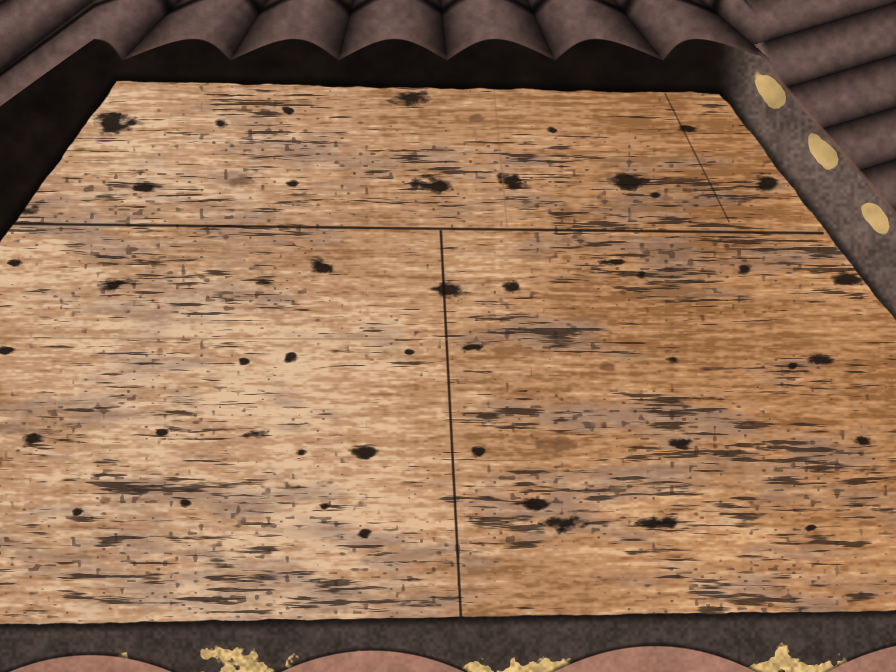
This texture is drawn by a Shadertoy shader. Its source:

```glsl
#define WOOD_LIGHT vec3(0.88, 0.74, 0.60)
#define WOOD_MID vec3(0.74, 0.57, 0.43)
#define WOOD_DARK vec3(0.57, 0.41, 0.27)
#define WEATHERED vec3(0.56, 0.46, 0.41)
#define STAIN vec3(0.08, 0.06, 0.05)
#define FELT vec3(0.37, 0.31, 0.28)
#define CLAY vec3(0.37, 0.29, 0.27)
#define CLAY_SUNLIT vec3(0.64, 0.46, 0.39)
#define FOAM vec3(0.84, 0.70, 0.46)
#define TILE_PITCH 0.161
#define GRAIN_DENSITY 130.0
#define NAILS_PER_ROW 10

float hash(vec2 p) {
    return fract(sin(dot(p, vec2(127.1, 311.7))) * 43758.545);
}

float noise(vec2 p) {
    vec2 i = floor(p), f = fract(p);
    f = f * f * (3.0 - 2.0 * f);
    return mix(mix(hash(i), hash(i + vec2(1, 0)), f.x),
               mix(hash(i + vec2(0, 1)), hash(i + vec2(1, 1)), f.x), f.y);
}

float fbm(vec2 p) {
    float sum = 0.0, amp = 0.53;
    for (int i = 0; i < 4; i++) {
        sum += amp * noise(p);
        p = p * 2.03 + 17.3;
        amp *= 0.5;
    }
    return sum;
}

// Positive on the left of the line from a to b
float side(vec2 p, vec2 a, vec2 b) {
    vec2 d = normalize(b - a), q = p - a;
    return d.x * q.y - d.y * q.x;
}

float seam(vec2 p, vec2 a, vec2 b, float width) {
    float aa = 1.0 / iResolution.y;
    vec2 d = b - a, q = p - a;
    float dist = length(q - d * clamp(dot(q, d) / dot(d, d), 0.0, 1.0));
    return 1.0 - smoothstep(width - aa, width + aa, dist);
}

// x: black nail stains, y: brown knots
vec2 nailMarks(vec2 p, float rough) {
    vec2 marks = vec2(0.0);
    for (int r = 0; r < 6; r++) {
        for (int c = 0; c < NAILS_PER_ROW; c++) {
            vec2 id = vec2(c, r);
            float kind = hash(id + 5.7), size = mix(0.007, 0.018, pow(hash(id + 2.3), 2.0));
            vec2 at = vec2((id.x + hash(id)) * 0.135, 0.83 - 0.12 * id.y);
            at.y += (hash(id + 9.1) - 0.5) * 0.05;
            vec2 q = (p - at) * vec2(mix(0.5, 1.0, hash(id + 4.4)), 1.35);
            float m = 1.0 - smoothstep(0.5, 1.25, length(q) / size + (rough - 0.5) * 1.8);
            marks = max(marks, kind > 0.83 ? vec2(0.0, m) : vec2(m, 0.0));
        }
    }
    return marks;
}

vec3 plywood(vec2 p) {
    vec2 g = vec2(p.x, p.y * (0.85 + 0.5 * p.y) + 0.006 * noise(p * vec2(5.0, 9.0)));
    float grain = fbm(g * vec2(14.0, GRAIN_DENSITY));
    float fine = noise(g * vec2(70.0, GRAIN_DENSITY * 1.7));
    float speckle = noise(p * vec2(150.0, 230.0));
    float cloud = fbm(p * vec2(4.0, 8.0));
    float right = smoothstep(0.3, 1.25, p.x);
    float upper = smoothstep(0.45, 0.85, p.y);
    float tone = 0.67 + (grain - 0.5) * 0.8 + (cloud - 0.5) * 0.7 + (fine - 0.5) * 0.32
               + (speckle - 0.5) * 0.25 - right * 0.21 - upper * 0.06;
    vec3 col = mix(WOOD_DARK, WOOD_MID, smoothstep(0.1, 0.55, tone));
    col = mix(col, WOOD_LIGHT, smoothstep(0.5, 0.92, tone));
    col *= mix(vec3(1.0), vec3(1.0, 0.94, 0.85), right);

    // Grey weathering, thin cracks and blackened streaks along the grain
    float worn = fbm(p * vec2(5.0, 18.0) + 31.0);
    float grey = smoothstep(0.5, 0.75, worn * 0.6 + fbm(p * vec2(14.0, 50.0) + 3.0) * 0.45);
    col = mix(col, WEATHERED, grey * 0.55);
    float streak = fbm(g * vec2(18.0, GRAIN_DENSITY * 1.2) + 7.0);
    float crack = smoothstep(0.63, 0.8, streak + (worn - 0.5) * 0.45 + right * 0.03);
    col = mix(col, STAIN * 1.8, crack * 0.7);
    float fleck = smoothstep(0.8, 0.98, noise(p * vec2(110.0, 170.0) + 8.0) + (worn - 0.5) * 0.45);
    col = mix(col, STAIN * 2.5, fleck * 0.5);

    vec2 marks = nailMarks(p, fbm(p * vec2(55.0, 100.0)));
    col = mix(col, vec3(0.40, 0.26, 0.18), marks.y * 0.6);
    col = mix(col, STAIN * 1.3, marks.x * 0.9);

    // Joints between boards
    col = mix(col, STAIN, 0.8 * seam(p, vec2(0.02, 0.667), vec2(1.224, 0.653), 0.0018));
    col = mix(col, STAIN, 0.8 * seam(p, vec2(0.656, 0.656), vec2(0.686, 0.08), 0.0018));
    col = mix(col, STAIN, 0.5 * seam(p, vec2(0.99, 0.86), vec2(1.085, 0.67), 0.0012));
    col = mix(col, WOOD_DARK, 0.5 * seam(p, vec2(0.735, 0.868), vec2(0.755, 0.66), 0.001));
    return mix(col, WOOD_DARK, 0.5 * seam(p, vec2(0.0, 0.497), vec2(1.333, 0.493), 0.0012));
}

// Curved roof tiles above, turning down along both sides
vec3 upperTiles(vec2 p, vec3 col) {
    float aa = 1.0 / iResolution.y;
    float u = (p.x - 0.62) / (1.0 - 2.2 * (p.y - 0.91)) - 0.045;
    float onRight = smoothstep(1.125, 1.15, p.x + 0.3 * (p.y - 0.91));
    float stacked = fract((p.y - 0.3 * (p.x - 1.13)) / 0.078);
    float f = mix(fract(u / TILE_PITCH), stacked, onRight);
    float arch = sin(3.14159 * f);
    float eave = 0.91 + 0.032 * arch * (1.0 - onRight);
    eave -= 0.7 * max(0.14 - p.x, 0.0) + 1.14 * max(p.x - 1.13, 0.0);
    float h = p.y - eave;
    float light = mix(0.25, 1.2, pow(arch, 0.7)) * mix(1.12, 0.75, f);
    vec3 tile = CLAY * light * (0.8 + 0.4 * fbm(p * 90.0));
    tile = mix(tile, CLAY_SUNLIT * 0.75, (1.0 - smoothstep(0.004, 0.011, h)) * (0.2 + 0.5 * onRight));
    float lap = abs(h - 0.073);
    tile *= 1.0 - 0.75 * (1.0 - smoothstep(0.0, 0.011, lap)) * (1.0 - onRight);
    return mix(col, tile, smoothstep(-aa, aa, h));
}

void mainImage(out vec4 fragColor, in vec2 fragCoord) {
    vec2 p = fragCoord / iResolution.y;
    float aa = 1.0 / iResolution.y;
    float grit = noise(p * 190.0), lumps = fbm(p * 32.0);

    // Felt underlay, in deep shade at the top and left
    float lit = max(smoothstep(1.06, 1.13, p.x), 1.0 - smoothstep(0.2, 0.4, p.y));
    vec3 felt = FELT * (0.62 + 0.35 * grit + 0.4 * lumps) * mix(0.72, 1.05, smoothstep(0.1, 0.4, p.y));
    vec3 col = mix(STAIN * (0.6 + lumps), felt, lit);

    // Board area with a slightly ragged border
    float inside = min(side(p, vec2(0.0, 0.071), vec2(1.333, 0.092)),
                       side(p, vec2(1.333, 0.522), vec2(1.071, 0.861)));
    inside = min(inside, side(p, vec2(1.071, 0.861), vec2(0.174, 0.878)));
    inside = min(inside, side(p, vec2(0.174, 0.878), vec2(0.0, 0.639)));
    inside += (lumps - 0.5) * 0.006;
    col *= 1.0 - 0.6 * smoothstep(-0.016, 0.0, inside);
    col = mix(col, plywood(p), smoothstep(-aa, aa, inside));

    // Foam lumps under the right hand tiles
    for (int i = 0; i < 3; i++) {
        vec2 q = p - vec2(1.143, 0.868) - float(i) * vec2(0.08, -0.096);
        q = vec2(q.x * 0.65 - q.y * 0.76, q.x * 0.76 + q.y * 0.65);
        float d = length(q * vec2(0.8, 1.5)) - 0.024 + (lumps - 0.5) * 0.02;
        col = mix(col, FOAM * (0.7 + 0.4 * lumps), 1.0 - smoothstep(-aa, aa, d));
    }
    col = upperTiles(p, col);

    // Foam and sunlit tile crests along the bottom
    float offset = mod(p.x + 0.08, 0.42) - 0.21;
    float foam = smoothstep(0.5, 0.56, lumps - p.y * 9.0 + smoothstep(0.1, 0.2, abs(offset)) * 0.2);
    col = mix(col, FOAM * (0.75 + 0.4 * grit), foam);
    float crest = 0.023 + 0.016 * p.x - 1.7 * offset * offset - p.y;
    col *= 1.0 - 0.55 * smoothstep(-0.008, 0.0, crest);
    col = mix(col, CLAY_SUNLIT * (0.78 + 0.3 * lumps + 0.12 * grit), smoothstep(-aa, aa, crest));
    fragColor = vec4(col, 1.0);
}
```
